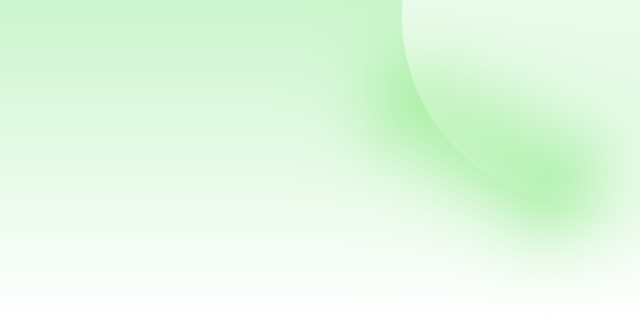
This background is drawn by a WebGL 2 fragment shader. Its source:

```glsl
#version 300 es
precision highp float;
// A pale green backdrop that fades to white towards the bottom.
// A soft capsule-shaped glow lies on the right, below a translucent
// white disc whose opacity falls from top to bottom.

uniform vec2 u_resolution;
out vec4 outColor;

const vec3 SKY_GREEN = vec3(0.798, 0.963, 0.805);
const vec3 WHITE = vec3(1.0);
const vec3 GLOW_GREEN = vec3(0.695, 0.945, 0.68);

// Distance from p to the segment a-b.
float segmentDistance(vec2 p, vec2 a, vec2 b) {
    vec2 ab = b - a;
    float t = clamp(dot(p - a, ab) / dot(ab, ab), 0.0, 1.0);
    return length(p - a - ab * t);
}

// Bell-shaped falloff with the given width.
float softGlow(float dist, float width) {
    float d = dist / width;
    return exp(-d * d);
}

// Disc coverage with an edge about one pixel wide.
float discMask(vec2 p, vec2 center, float radius, float edge) {
    return 1.0 - smoothstep(-edge, edge, length(p - center) - radius);
}

// Opacity of the disc, strongest at the top of the canvas.
float veilOpacity(float y, float low, float high) {
    float t = clamp((y - low) / (1.0 - low), 0.0, 1.0);
    return mix(0.06, high, pow(t, 1.3));
}

void main() {
    // Canvas units: height is 1, width is 2.
    vec2 p = gl_FragCoord.xy / u_resolution * vec2(2.0, 1.0);
    float pixel = 1.0 / u_resolution.y;

    // Vertical fade
    vec3 color = mix(WHITE, SKY_GREEN, p.y);

    // Diagonal glow
    float dist = segmentDistance(p, vec2(1.345, 0.69), vec2(1.706, 0.465));
    color = mix(color, GLOW_GREEN, softGlow(dist, 0.21));

    // Translucent disc
    float disc = discMask(p, vec2(1.844, 0.948), 0.588, pixel);
    color = mix(color, WHITE, disc * veilOpacity(p.y, 0.36, 0.62));

    outColor = vec4(color, 1.0);
}
```
